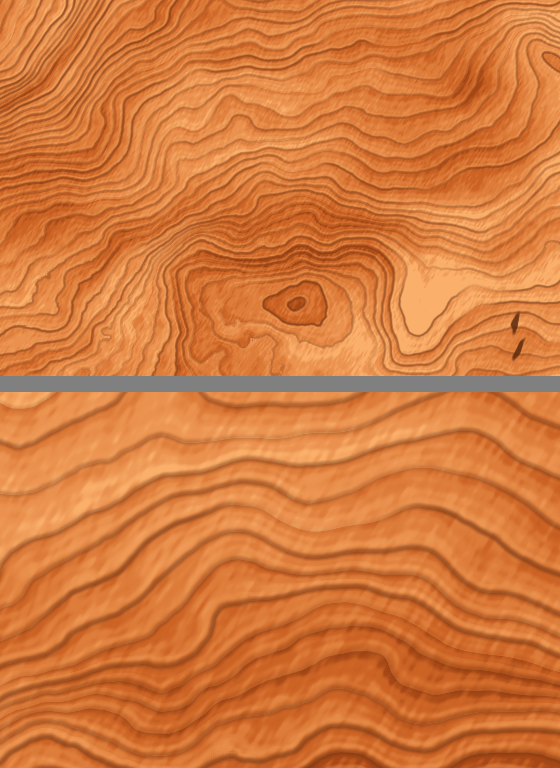
Top: the whole. Bottom: its middle third, enlarged.
This texture is drawn by a Shadertoy shader. Its source:

```glsl
// Polished burl wood: warped growth rings flowing around a knot, in warm orange tones.
#define RINGS 23.0        // growth rings per canvas height
#define WARP 0.36         // broad bending of the grain
#define JAGGED 0.13       // small wrinkles of the rings
#define LINE_WIDTH 0.0042 // dark ring edge, in canvas heights
#define LINE_DEPTH 0.78   // opacity of the ring edges
#define FIBRE 0.17        // contrast of the fine fibres
#define DEEP  vec3(0.65, 0.28, 0.085)
#define RUST  vec3(0.80, 0.39, 0.145)
#define AMBER vec3(0.87, 0.49, 0.23)
#define HONEY vec3(0.92, 0.57, 0.31)
#define CREAM vec3(0.98, 0.69, 0.42)
#define EDGE  vec3(0.47, 0.21, 0.07)

float hash(vec2 p) {
    vec3 q = fract(p.xyx * 0.1031);
    q += dot(q, q.yzx + 33.33);
    return fract((q.x + q.y) * q.z);
}

float noise(vec2 p) {
    vec2 i = floor(p), f = p - i;
    f = f * f * f * (f * (f * 6.0 - 15.0) + 10.0);
    return mix(mix(hash(i), hash(i + vec2(1, 0)), f.x),
               mix(hash(i + vec2(0, 1)), hash(i + vec2(1, 1)), f.x), f.y);
}

// Layered noise, centred on zero
float fbm(vec2 p) {
    float sum = 0.0, amp = 0.5;
    for (int i = 0; i < 4; i++) {
        sum += amp * (noise(p) - 0.5);
        p = mat2(1.6, 1.2, -1.2, 1.6) * p + 17.3;
        amp *= 0.46;
    }
    return sum;
}

float bump(vec2 p, vec2 centre, vec2 radius) {
    vec2 d = (p - centre) / radius;
    return exp(-dot(d, d));
}

// Height of the wood layers; its contours are the growth rings
float layers(vec2 p) {
    float wrinkled = 0.3 + bump(p, vec2(0.4, 0.1), vec2(0.55, 0.32));
    vec2 q = p + WARP * vec2(fbm(p * 2.3 + 4.0), fbm(p * 2.3 + 31.0));
    q += 0.035 * wrinkled * vec2(fbm(p * 15.0), fbm(p * 15.0 + 9.0));
    float h = q.y - 0.36 * q.x;
    h -= 0.50 * bump(q, vec2(0.72, 0.28), vec2(0.33, 0.26));  // main knot
    h -= 0.15 * bump(q, vec2(0.80, 0.75), vec2(0.27, 0.40));  // ridge above it
    h -= 0.20 * bump(q, vec2(1.44, 0.83), vec2(0.14, 0.10));  // small eye
    h += 0.17 * bump(q, vec2(1.08, 0.12), vec2(0.11, 0.17));  // pale tongue
    h += 0.50 * bump(q, vec2(-0.05, 1.05), vec2(0.36));       // dense corner
    return h + JAGGED * wrinkled * fbm(p * 6.5 + 50.0);
}

// Broad light and dark areas
float shade(vec2 p, float h) {
    float t = 0.53 + 0.55 * fbm(p * 3.2 + 70.0);
    t += 0.60 * fbm(vec2(h * 9.0, p.x * 2.0 + p.y));
    t += 0.15 * smoothstep(0.8, 1.5, p.x);
    t += 0.20 * bump(p, vec2(1.12, 0.12), vec2(0.22, 0.18));
    t -= 0.24 * bump(p, vec2(0.12, 0.42), vec2(0.38, 0.10));
    t -= 0.17 * bump(p, vec2(0.75, 0.34), vec2(0.32, 0.20));
    t -= 0.24 * bump(p, vec2(1.27, 0.77), vec2(0.13, 0.06));
    return t;
}

vec3 woodColour(float t) {
    vec3 c = mix(DEEP, RUST, smoothstep(0.12, 0.34, t));
    c = mix(c, AMBER, smoothstep(0.34, 0.53, t));
    c = mix(c, HONEY, smoothstep(0.53, 0.70, t));
    return mix(c, CREAM, smoothstep(0.70, 0.90, t));
}

void mainImage(out vec4 fragColor, in vec2 fragCoord) {
    vec2 p = fragCoord / iResolution.y;
    float pixel = 1.0 / iResolution.y;

    // Uneven ring spacing, and ring count per unit length
    float h = layers(p);
    float phase = h * RINGS + 1.4 * noise(vec2(h * 6.0, 3.0));
    float slope = max(length(vec2(dFdx(phase), dFdy(phase))) / pixel, 1.0);
    float f = fract(phase);

    // Each ring darkens towards its outer edge
    float ramp = f * (1.0 - smoothstep(1.0 - min(slope * pixel, 0.5), 1.0, f));
    float t = shade(p, h) + 0.09 - 0.24 * ramp * ramp;
    t += 0.12 * (hash(vec2(floor(phase), 5.0)) - 0.5);
    float fine = 1.0 - smoothstep(35.0, 80.0, slope);
    t += 0.035 * fine * cos(18.85 * phase + 5.0 * fbm(p * 8.0));

    // Slanted fibres and soft mottling
    vec2 along = mat2(0.5, 0.87, -0.87, 0.5) * p;
    along = vec2(dot(p, vec2(0.53, 0.85)), dot(p, vec2(-0.85, 0.53)));
    t += FIBRE * (noise(along * vec2(55.0, 230.0)) - 0.5);
    t += 0.35 * FIBRE * (noise(along * vec2(130.0, 330.0)) - 0.5);
    vec3 col = woodColour(t);

    // Thin ring edges of varying strength, with a pale rim on one side
    float edge = round(phase);
    float dist = (phase - edge) / slope;
    float strength = 0.45 + 0.55 * hash(vec2(edge, 11.0));
    strength *= smoothstep(0.12, 0.6, noise(p * 5.0 + edge * 3.7) + 0.15);
    float line = 1.0 - smoothstep(0.0, LINE_WIDTH + 0.5 * pixel, abs(dist));
    float rim = bump(vec2(dist, 0.0), vec2(1.5 * LINE_WIDTH, 0.0), vec2(0.6 * LINE_WIDTH, 1.0));
    col = mix(col, CREAM, 0.30 * rim * strength);
    col = mix(col, EDGE, LINE_DEPTH * line * strength);

    // Dark slits near the lower right corner
    for (int i = 0; i < 2; i++) {
        vec2 d = p - vec2(1.375, 0.07 + 0.07 * float(i));
        d.x += 0.05 * fbm(p * 12.0) - 0.45 * d.y;
        float slit = bump(d, vec2(0.0), vec2(0.010, 0.032));
        col = mix(col, EDGE * 0.75, 0.85 * smoothstep(0.25, 0.65, slit));
    }
    fragColor = vec4(col, 1.0);
}
```
